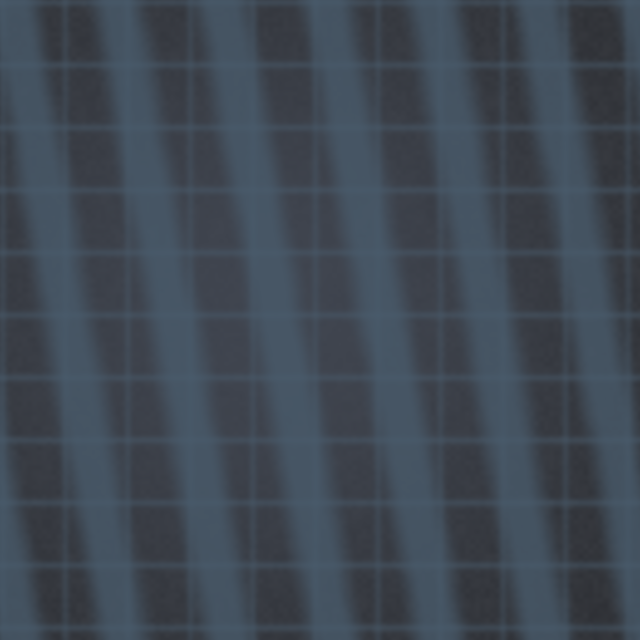
A WebGL 1 fragment shader for this pattern:

```glsl
precision mediump float;
// Soft blue slanted bands under a fine blurred grid on dark, grainy slate cloth.

uniform vec2 u_resolution;

#define GRID_PITCH 0.0977
#define GRID_ORIGIN vec2(0.0045, 0.996)
#define LINE_SIGMA 0.0045
#define LINE_ALPHA vec2(0.32, 0.42)
#define BAND_PITCH 0.1645
#define BAND_SLANT 0.176
#define BAND_PHASE 0.687
#define BAND_ALPHA 0.74
#define GRAIN 0.022
#define SLATE_LIGHT vec3(0.248, 0.268, 0.308)
#define SLATE_DARK vec3(0.195, 0.204, 0.224)
#define BLUE vec3(0.288, 0.362, 0.428)

float hash(vec2 p) {
  return fract(sin(dot(p, vec2(12.9898, 78.233))) * 43758.5453);
}

float valueNoise(vec2 p) {
  vec2 cell = floor(p);
  vec2 f = fract(p);
  f = f * f * (3.0 - 2.0 * f);
  float low = mix(hash(cell), hash(cell + vec2(1.0, 0.0)), f.x);
  float high = mix(hash(cell + vec2(0.0, 1.0)), hash(cell + vec2(1.0)), f.x);
  return mix(low, high, f.y);
}

// Signed distance to the nearest multiple of the pitch
float repeatCentered(float x, float pitch) {
  return (fract(x / pitch + 0.5) - 0.5) * pitch;
}

// Feathered slanted band with slightly uneven edges
float bandMask(vec2 uv) {
  float wobble = (valueNoise(uv * vec2(24.0, 14.0)) - 0.5) * 0.007;
  float x = uv.x + BAND_SLANT * uv.y - BAND_PHASE + wobble;
  return 1.0 - smoothstep(0.014, 0.058, abs(repeatCentered(x, BAND_PITCH)));
}

// Blurred line profile for the vertical (x) and horizontal (y) grid lines
vec2 gridMask(vec2 uv) {
  vec2 p = uv - GRID_ORIGIN;
  vec2 d = vec2(repeatCentered(p.x, GRID_PITCH), repeatCentered(p.y, GRID_PITCH));
  d /= LINE_SIGMA;
  return exp(-0.5 * d * d);
}

void main() {
  vec2 uv = gl_FragCoord.xy / u_resolution;

  // Slate ground, darkening away from a point left of center
  float shade = smoothstep(0.05, 0.75, length(uv - vec2(0.42, 0.52)));
  vec3 color = mix(SLATE_LIGHT, SLATE_DARK, shade);

  // Cloth grain, stronger in the darker parts
  float grain = 0.6 * valueNoise(uv * 130.0) + 0.4 * valueNoise(uv * 55.0 + 17.0) - 0.5;
  color += grain * GRAIN * (0.5 + shade);

  // Bands and grid lines are translucent layers of the same blue
  color = mix(color, BLUE, BAND_ALPHA * bandMask(uv));
  vec2 grid = LINE_ALPHA * gridMask(uv);
  color = mix(color, BLUE, 1.0 - (1.0 - grid.x) * (1.0 - grid.y));

  gl_FragColor = vec4(color, 1.0);
}
```
